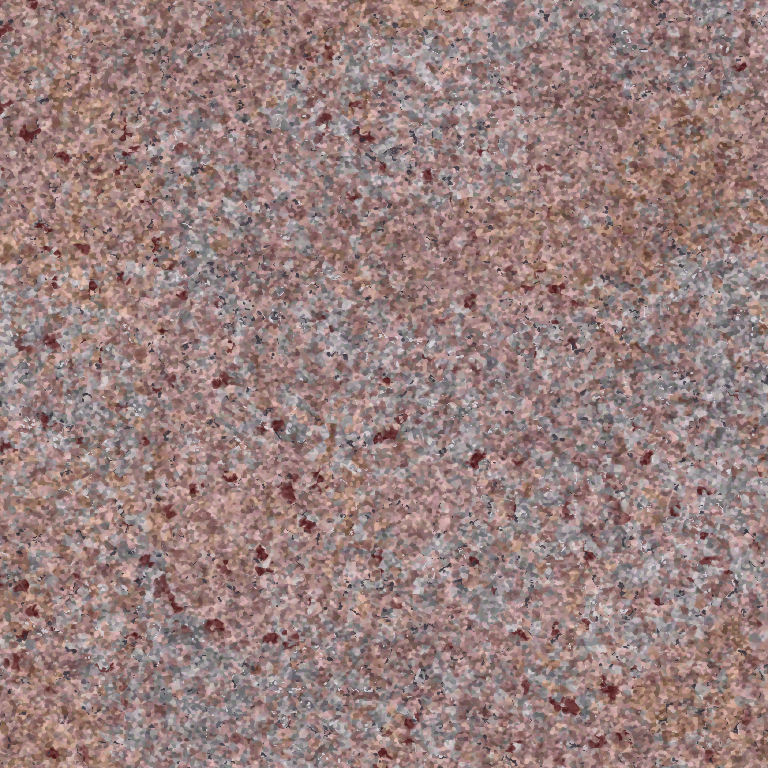
Write a Shadertoy shader that draws this texture.

```glsl
// Pink granite: smooth cellular noise at several sizes tints and shades
// the crystals, then scattered, ragged spots add garnet, mica and quartz.
// All sizes are counted in cells per canvas height.

vec3 hash3(vec2 cell, float seed) {
    vec3 q = fract(vec3(cell, seed) * vec3(0.1031, 0.1030, 0.0973));
    q += dot(q, q.yxz + 33.33);
    return fract((q.xxy + q.yxx) * q.zyx);
}

// Soft-edged cellular noise: three random values blended between grains.
vec3 grains(vec2 uv, float scale, float seed) {
    vec2 p = uv * scale;
    vec2 home = floor(p);
    vec3 total = vec3(0.0);
    float weights = 0.0;
    for (int y = -1; y <= 1; y++) {
        for (int x = -1; x <= 1; x++) {
            vec2 cell = home + vec2(x, y);
            vec2 offset = cell + hash3(cell, seed).xy - p;
            float weight = exp(-13.0 * dot(offset, offset));
            total += weight * hash3(cell, seed + 7.0);
            weights += weight;
        }
    }
    return total / weights;
}

// Large cloudy regions, around 0.5.
vec3 clouds(vec2 uv, float seed) {
    return 0.45 * grains(uv, 5.0, seed)
         + 0.30 * grains(uv, 12.0, seed + 1.0)
         + 0.25 * grains(uv, 27.0, seed + 2.0);
}

// Coverage of scattered round spots; chance is the share of filled cells.
float spots(vec2 uv, float scale, float chance, float radius, float seed) {
    vec2 p = uv * scale;
    vec2 home = floor(p);
    float cover = 0.0;
    for (int y = -1; y <= 1; y++) {
        for (int x = -1; x <= 1; x++) {
            vec2 cell = home + vec2(x, y);
            vec3 place = hash3(cell, seed);
            vec3 kind = hash3(cell, seed + 5.0);
            vec2 offset = cell + place.xy - p;
            offset.y *= mix(0.9, 1.5, kind.z);
            float size = radius * mix(0.5, 1.2, kind.y);
            float disc = 1.0 - smoothstep(0.55 * size, 1.15 * size, length(offset));
            cover = max(cover, disc * step(kind.x, chance));
        }
    }
    return cover;
}

// Pink feldspar with grey quartz and tan patches.
vec3 groundColor(vec3 region, vec3 crystal, vec3 fine) {
    const vec3 PINK = vec3(0.625, 0.500, 0.492);
    const vec3 GREY = vec3(0.590, 0.565, 0.580);
    const vec3 TAN = vec3(0.640, 0.490, 0.415);
    float greyness = region.x + 0.8 * (crystal.x - 0.5) + 0.3 * (fine.y - 0.5);
    float warmth = region.y + 0.5 * (crystal.y - 0.5);
    vec3 color = mix(PINK, TAN, 0.8 * smoothstep(0.5, 0.85, warmth));
    return mix(color, GREY, smoothstep(0.4, 0.9, greyness));
}

void mainImage(out vec4 fragColor, in vec2 fragCoord) {
    const vec3 GARNET = vec3(0.36, 0.15, 0.16);
    const vec3 RUST = vec3(0.45, 0.27, 0.26);
    const vec3 MICA = vec3(0.22, 0.21, 0.25);
    const vec3 SLATE = vec3(0.41, 0.42, 0.45);
    const vec3 QUARTZ = vec3(0.86, 0.85, 0.88);

    vec2 uv = fragCoord / iResolution.y;
    vec3 region = clouds(uv, 11.0);
    vec3 crystal = grains(uv, 85.0, 21.0);
    vec3 fine = grains(uv * vec2(1.0, 1.1), 205.0, 31.0);

    // Ground and crystal shading
    vec3 color = groundColor(region, crystal, fine);
    color += 0.27 * (fine.x - 0.5) + 0.20 * (crystal.z - 0.5);
    color += 0.10 * (region.z - 0.5) + 0.05 * (fine - 0.5);

    // Ragged outlines for the spots
    vec2 ragged = uv + 0.014 * (crystal.xy - 0.5) + 0.005 * (fine.yz - 0.5);
    float redZone = smoothstep(0.35, 0.65, region.z);
    float greyZone = smoothstep(0.3, 0.65, region.x);

    // Minerals
    float rust = spots(ragged, 58.0, 0.24, 0.42, 41.0);
    float slate = spots(ragged, 95.0, 0.16, 0.38, 51.0);
    float garnet = spots(ragged, 46.0, 0.13, 0.42, 61.0);
    float mica = spots(ragged, 110.0, 0.075, 0.40, 71.0);
    float quartz = spots(ragged, 125.0, 0.06, 0.34, 81.0);
    color = mix(color, RUST, 0.55 * rust * mix(0.5, 1.0, redZone));
    color = mix(color, SLATE, 0.65 * slate * mix(0.4, 1.0, greyZone));
    color = mix(color, QUARTZ, 0.85 * quartz * mix(0.5, 1.0, greyZone));
    vec3 garnetShade = GARNET + 0.16 * (fine.x - 0.5);
    color = mix(color, garnetShade, 0.92 * garnet * mix(0.3, 1.0, redZone));
    color = mix(color, MICA + 0.1 * (fine.z - 0.5), 0.85 * mica);

    fragColor = vec4(clamp(color, 0.0, 1.0), 1.0);
}
```
